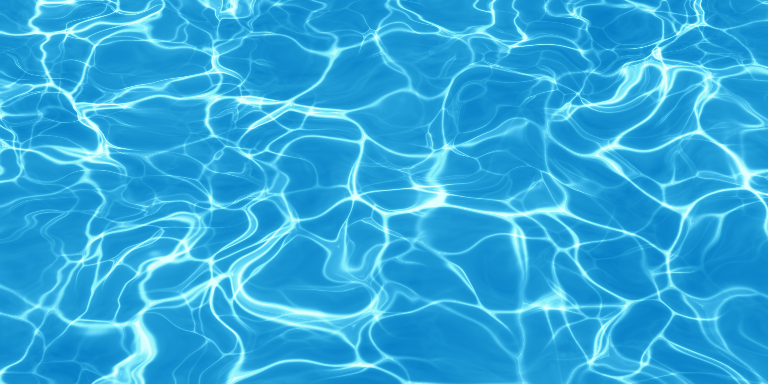
Give the GLSL for this texture, as a WebGL 2 fragment shader.

```glsl
#version 300 es
precision highp float;
// Sunlit pool water: a bent net of bright caustic lines over rippled blue.

uniform vec2 u_resolution;
out vec4 fragColor;

vec2 hash22(vec2 p) {
    vec3 h = fract(p.xyx * vec3(0.1031, 0.1030, 0.0973));
    h += dot(h, h.yzx + 33.33);
    return fract((h.xx + h.yz) * h.zy);
}

float noise(vec2 p) {
    vec2 i = floor(p), f = p - i;
    f = f * f * f * (f * (f * 6.0 - 15.0) + 10.0);
    float low = mix(hash22(i).x, hash22(i + vec2(1, 0)).x, f.x);
    float high = mix(hash22(i + vec2(0, 1)).x, hash22(i + vec2(1, 1)).x, f.x);
    return mix(low, high, f.y);
}

float fbm(vec2 p) {
    float sum = 0.0, amp = 0.5;
    for (int i = 0; i < 4; i++) {
        sum += amp * noise(p);
        p = mat2(1.6, 1.2, -1.2, 1.6) * p + 7.3;
        amp *= 0.5;
    }
    return sum / 0.9375;
}

vec2 warp(vec2 p) {
    return vec2(noise(p), noise(p + vec2(31.7, 17.3))) - 0.5;
}

// x: rounded distance to the cell border, below 0 at junctions; y: cell random
vec2 cellBorder(vec2 p) {
    vec2 base = floor(p), nearCell = base, toNear = vec2(9.0);
    for (int j = -1; j <= 1; j++)
    for (int i = -1; i <= 1; i++) {
        vec2 cell = base + vec2(i, j);
        vec2 toSite = cell + 0.85 * hash22(cell) - p;
        if (dot(toSite, toSite) < dot(toNear, toNear)) {
            toNear = toSite;
            nearCell = cell;
        }
    }
    float sum = 1e-9;
    for (int j = -2; j <= 2; j++)
    for (int i = -2; i <= 2; i++) {
        if (i == 0 && j == 0) continue;
        vec2 cell = nearCell + vec2(i, j);
        vec2 toSite = cell + 0.85 * hash22(cell) - p;
        sum += exp(-28.0 * dot(0.5 * (toNear + toSite), normalize(toSite - toNear)));
    }
    return vec2(-log(sum) / 28.0, hash22(nearCell + 5.5).y);
}

// Light of one net: thin core, one-sided glow, folded ribbons, hot junctions
float caustic(vec2 p) {
    vec2 border = cellBorder(p);
    float d = max(border.x, 0.0);
    float strength = mix(0.5, 1.1, smoothstep(0.2, 0.75, noise(p * 1.1 + 40.0)));
    float ribbon = 0.08 * smoothstep(0.58, 0.85, noise(p * 1.4 + 83.0));
    float core = 0.62 * exp(-pow(abs(d - ribbon) / 0.024, 2.0));
    float fill = 0.28 * min(ribbon / 0.03, 1.0)
               * (1.0 - smoothstep(ribbon - 0.01, ribbon + 0.01, d));
    float glow = mix(0.12, 0.46, border.y) * exp(-max(d - ribbon, 0.0) / 0.08);
    float junction = 0.35 * smoothstep(0.004, 0.024, -border.x);
    return strength * (core + fill + glow + junction);
}

vec3 waterColor(float light) {
    vec3 ramp[6] = vec3[6](
        vec3(0.08, 0.56, 0.81), vec3(0.14, 0.63, 0.85), vec3(0.23, 0.71, 0.91),
        vec3(0.36, 0.82, 0.96), vec3(0.54, 0.95, 0.98), vec3(0.88, 1.00, 1.00));
    float t = clamp(light, -0.15, 1.0) * 5.0;
    int i = clamp(int(t), 0, 4);
    return mix(ramp[i], ramp[i + 1], t - float(i));
}

void main() {
    vec2 uv = gl_FragCoord.xy / u_resolution.y;
    float aspect = u_resolution.x / u_resolution.y;

    // Perspective: cells shrink and converge towards the top
    vec2 p = vec2((uv.x - 0.5 * aspect) * (1.0 + 0.45 * uv.y), uv.y * (1.0 + 0.35 * uv.y));
    p = p * vec2(3.2, 4.1) + 20.0;

    // Choppier water at the left and along the top
    float busy = max(1.0 - smoothstep(0.1, 0.8, uv.x), smoothstep(0.6, 1.05, uv.y));
    vec2 bend = 0.75 * warp(p * 0.9) + 0.3 * warp(p * 2.2 + 9.0);
    vec2 chop = busy * vec2(0.14, 0.1) * warp(p * vec2(2.5, 7.0));
    vec2 q = p + bend + chop;

    // Faint ripples and filaments inside the cells
    float ridge = 1.0 - abs(2.0 * fbm(q * vec2(1.8, 2.8) + 1.5 * warp(p * 1.5 + 60.0)) - 1.0);
    float filament = pow(ridge, 9.0) * noise(p * 1.3 + 12.0);
    float ripple = fbm(q * vec2(4.0, 8.0) + 3.0 * bend) - 0.5;
    float light = -0.03 + 0.15 * filament + 0.24 * ripple + 0.22 * (noise(p * 0.8 + 70.0) - 0.5);

    // Main net, a finer one that comes and goes, and small broken wavelets
    light += caustic(q);
    float fine = smoothstep(0.35, 0.7, noise(p * 0.9 + 51.0) + 0.2 * busy);
    light += mix(0.12, 0.82, fine) * caustic(q * 1.4 + 0.4 * warp(p * 1.7 + 25.0) + 37.0);
    float wavelets = smoothstep(0.45, 0.85, noise(p * 1.2 + 33.0) + 0.2 * busy);
    light += 0.5 * wavelets * caustic(q * vec2(1.9, 2.4) + 0.5 * warp(p * 2.2 + 4.0) + 61.0);

    // Soften the highlights so that only the hottest spots turn white
    light -= 0.55 * max(light - 0.74, 0.0);
    fragColor = vec4(waterColor(light), 1.0);
}
```
